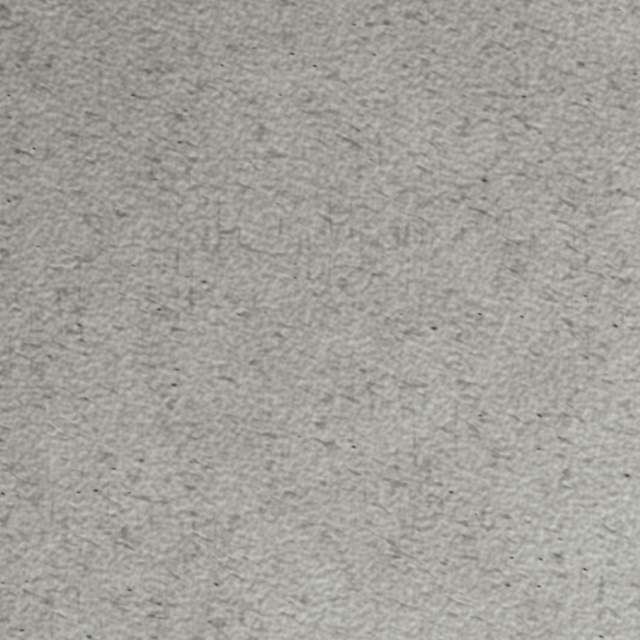
A Shadertoy shader for this texture:

```glsl
// Grey plaster wall: fine embossed grain, soft wrinkles, faint vertical strokes and small pits.

const vec3 SHADOW_GREY = vec3(0.485, 0.475, 0.455);
const vec3 LIGHT_GREY = vec3(0.695, 0.692, 0.672);
const vec3 PIT_COLOR = vec3(0.17, 0.17, 0.16);
const float TAU = 6.2832;

float hash(vec2 p) {
    vec3 q = fract(p.xyx * vec3(0.1031, 0.1030, 0.0973));
    q += dot(q, q.yzx + 33.33);
    return fract((q.x + q.y) * q.z);
}

float corner(vec2 cell, vec2 offset) {
    float angle = TAU * hash(cell);
    return dot(vec2(cos(angle), sin(angle)), offset);
}

// Gradient noise, roughly -0.7 to 0.7
float noise(vec2 p) {
    vec2 i = floor(p), f = fract(p);
    vec2 u = f * f * f * (f * (f * 6.0 - 15.0) + 10.0);
    vec2 e = vec2(0.0, 1.0);
    float low = mix(corner(i, f), corner(i + e.yx, f - e.yx), u.x);
    float high = mix(corner(i + e, f - e), corner(i + e.yy, f - e.yy), u.x);
    return mix(low, high, u.y);
}

mat2 rotation(float angle) {
    float c = cos(angle), s = sin(angle);
    return mat2(c, -s, s, c);
}

// Short soft furrows, longer along the tilted direction, in patches
float wrinkles(vec2 p, float scale, float tilt) {
    vec2 q = rotation(tilt) * p * scale;
    float furrow = smoothstep(0.08, 0.5, noise(q * vec2(0.62, 1.35)));
    return furrow * smoothstep(-0.3, 0.35, noise(q * 0.23 + 71.0));
}

float surfaceHeight(vec2 p) {
    vec2 q = rotation(-0.35) * p;
    float grain = 0.6 * noise(q * vec2(78.0, 98.0) + 13.0);
    grain += 0.45 * noise(p * 132.0 + 47.0);
    return grain - 0.55 * wrinkles(p, 72.0, -0.45);
}

// Broken vertical trowel strokes
float strokes(vec2 p) {
    float wobble = 0.003 * noise(p * vec2(9.0, 16.0));
    float line = smoothstep(0.12, 0.5, noise(vec2((p.x + wobble) * 92.0, p.y * 9.0) + 29.0));
    float gaps = smoothstep(-0.3, 0.3, noise(p * vec2(28.0, 60.0) + 5.0));
    return line * gaps * smoothstep(-0.4, 0.3, noise(p * 4.0 + 61.0));
}

// x: dark pit, y: lit lower lip
vec2 pits(vec2 p, float scale, float density) {
    vec2 q = p * scale, base = floor(q), result = vec2(0.0);
    for (int y = -1; y <= 1; y++) {
        for (int x = -1; x <= 1; x++) {
            vec2 cell = base + vec2(x, y);
            vec2 center = cell + 0.15 + 0.7 * vec2(hash(cell + 17.0), hash(cell + 53.0));
            float cluster = 1.0 + 2.0 * noise(cell * 0.17 + 3.0);
            float present = step(hash(cell + 91.0), density * cluster);
            float size = mix(0.09, 0.16, pow(hash(cell + 37.0), 2.0));
            float strength = mix(0.15, 0.85, pow(hash(cell + 67.0), 2.0));
            vec2 d = rotation(-0.6 * hash(cell + 83.0)) * (q - center);
            vec2 oval = d * vec2(0.7, 1.2) / size;
            vec2 lip = (d + vec2(0.0, 1.8 * size)) / (1.3 * size);
            vec2 marks = exp(-vec2(dot(oval, oval), dot(lip, lip)));
            result = max(result, present * strength * marks);
        }
    }
    return result;
}

void mainImage(out vec4 fragColor, in vec2 fragCoord) {
    vec2 uv = fragCoord / iResolution.y;

    // Broad light, brightest at the lower right
    float tone = 0.72 + 0.29 * (uv.x - 0.5) - 0.31 * (uv.y - 0.5);
    tone += 0.13 * noise(uv * 3.2 + 8.0) + 0.13 * noise(uv * 11.0 + 21.0);
    tone += 0.12 * noise(uv * 27.0 + 33.0);

    // Relief lit from below, with some tone from the height itself
    vec2 lightStep = vec2(0.0008, -0.0020);
    float slope = surfaceHeight(uv - lightStep) - surfaceHeight(uv + lightStep);
    tone += 0.62 * slope + 0.62 * surfaceHeight(uv);

    // Darker wrinkles and vertical strokes
    tone -= 0.50 * wrinkles(uv + 4.0, 58.0, -0.3);
    tone -= 0.36 * strokes(uv);
    tone += 0.05;

    // Pits are kept apart from the grain so that they stay dark
    vec2 pit = pits(uv, 42.0, 0.08);
    tone += 0.25 * pit.y;
    vec3 color = mix(SHADOW_GREY, LIGHT_GREY, clamp(tone, -0.7, 1.6));
    color = mix(color, PIT_COLOR, pit.x);
    fragColor = vec4(color, 1.0);
}
```
